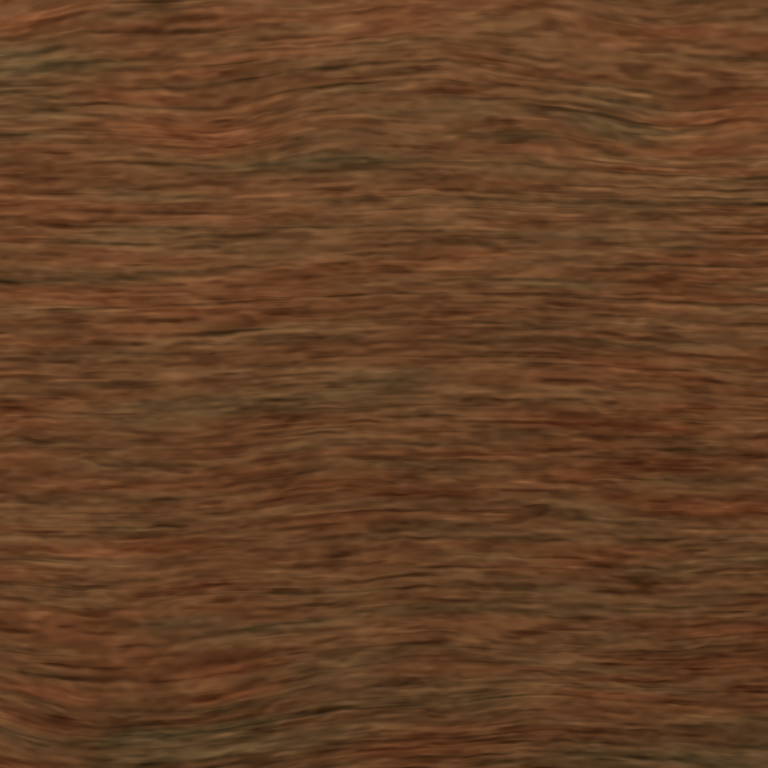
Write a Shadertoy shader that draws this texture.

```glsl
const vec3 BASE_BROWN = vec3(0.366, 0.241, 0.144);
const vec3 TONE_RANGE = vec3(0.165, 0.125, 0.088);
const vec3 RED_SHIFT = vec3(0.016, -0.019, -0.017);
const vec2 BROAD_SCALE = vec2(2.5, 22.0);
const vec2 FIBRE_SCALE = vec2(9.0, 95.0);
const vec2 FINE_SCALE = vec2(26.0, 190.0);
const vec2 GRIT_SCALE = vec2(75.0, 230.0);
const vec2 PORE_SCALE = vec2(17.0, 145.0);
const vec2 PATCH_SCALE = vec2(5.0, 13.0);
const float RING_COUNT = 42.0;
const float RING_WIDTH = 0.0046;
const float RING_DARKNESS = 0.52;
const float PORE_DARKNESS = 0.42;
const float BEND = 0.050;
const float LIGHT_FALLOFF = 0.34;

float hash(vec2 p) {
    vec3 q = fract(vec3(p.xyx) * 0.1031);
    q += dot(q, q.yzx + 33.33);
    return fract((q.x + q.y) * q.z);
}

// Smooth value noise in -1..1
float noise(vec2 p) {
    vec2 cell = floor(p);
    vec2 f = fract(p);
    f = f * f * (3.0 - 2.0 * f);
    float low = mix(hash(cell), hash(cell + vec2(1, 0)), f.x);
    float high = mix(hash(cell + vec2(0, 1)), hash(cell + vec2(1, 1)), f.x);
    return 2.0 * mix(low, high, f.y) - 1.0;
}

// Noise along one row, shifted so that streak ends do not line up
float rowNoise(float x, float row) {
    x += 37.0 * hash(vec2(row, 7.0));
    float f = fract(x);
    f = f * f * (3.0 - 2.0 * f);
    float cell = floor(x);
    return 2.0 * mix(hash(vec2(cell, row)), hash(vec2(cell + 1.0, row)), f) - 1.0;
}

float streaks(vec2 p) {
    float row = floor(p.y);
    float f = fract(p.y);
    f = f * f * (3.0 - 2.0 * f);
    return mix(rowNoise(p.x, row), rowNoise(p.x, row + 1.0), f);
}

// Bends the straight grain, most of all near the upper and lower edges
vec2 bendGrain(vec2 p, float swirl) {
    float wave = noise(p * vec2(2.3, 3.0) + 4.7);
    float ripple = noise(p * vec2(7.0, 12.0) + 21.0);
    float jitter = noise(p * vec2(38.0, 60.0) + 9.0);
    p.y += BEND * mix(0.28, 1.0, swirl) * wave;
    p.y += mix(0.004, 0.012, swirl) * ripple + 0.0013 * jitter;
    return p;
}

// Dark broken growth lines: x is the line, y the pale edge beside it
vec2 growthLines(vec2 p, float count, float width) {
    float v = p.y * count + 0.9 * noise(vec2(p.x * 2.0, p.y * count * 0.45));
    float row = floor(v);
    float offset = (fract(v) - 0.5) / count;
    float presence = smoothstep(-0.4, 0.6, rowNoise(p.x * 5.0, row + count));
    presence *= 0.75 + 0.45 * rowNoise(p.x * 28.0, row + 90.0);
    float varied = width * (0.85 + 0.35 * rowNoise(p.x * 14.0, row + 140.0));
    float dark = 1.0 - smoothstep(0.0, varied, abs(offset));
    float pale = 1.0 - smoothstep(0.0, width, abs(offset + 1.4 * width));
    return vec2(dark, pale) * presence;
}

void mainImage(out vec4 fragColor, in vec2 fragCoord) {
    vec2 p = fragCoord / iResolution.y;
    float swirl = max(smoothstep(0.70, 0.88, p.y), 1.0 - smoothstep(0.06, 0.24, p.y));
    vec2 q = bendGrain(p, swirl);

    // Layers of fibre, from wide bands to short flecks
    float tone = 0.12 * streaks(q * BROAD_SCALE + 3.0);
    tone += 0.24 * streaks(q * FIBRE_SCALE + 11.0);
    tone += 0.36 * streaks(q * FINE_SCALE + 29.0);
    tone += 0.20 * streaks(q * GRIT_SCALE + 71.0);

    // Growth lines are clearest above the middle, with thinner ones between
    float clarity = mix(0.55, 1.0, smoothstep(0.48, 0.66, p.y));
    vec2 lines = clarity * growthLines(q, RING_COUNT, RING_WIDTH);
    lines += 0.55 * growthLines(q + 0.37, RING_COUNT * 1.7, RING_WIDTH * 0.75);
    tone += 0.24 * lines.y - RING_DARKNESS * lines.x;

    // Short dark pores and pale scratches
    float pores = streaks(q * PORE_SCALE + 51.0);
    float scratches = streaks(q * PORE_SCALE * vec2(1.2, 1.1) + 97.0);
    tone -= PORE_DARKNESS * smoothstep(0.35, 0.85, pores);
    tone += 0.32 * smoothstep(0.45, 0.90, scratches);

    // Smoky patches filled with short dark flecks
    float smoke = smoothstep(0.10, 0.80, noise(q * PATCH_SCALE + 15.0));
    smoke *= mix(0.25, 1.0, swirl);
    tone -= smoke * (0.14 + 0.30 * streaks(q * vec2(24.0, 150.0)));

    // Light fades downwards and towards the lower right corner
    tone += LIGHT_FALLOFF * (p.y - 0.46) - 0.14 * p.x * (1.0 - p.y);
    tone += 0.07 * noise(p * 2.6 + 40.0) + 0.12;

    // Reddish and olive fibres
    float redness = 0.50 * noise(q * vec2(4.0, 15.0) + 60.0);
    redness += 0.70 * streaks(q * vec2(8.0, 75.0) + 80.0);
    redness += 0.35 - 0.7 * smoke - 0.6 * lines.x - 0.3 * lines.y;

    vec3 wood = BASE_BROWN + TONE_RANGE * tone + RED_SHIFT * redness;
    fragColor = vec4(clamp(wood, 0.0, 1.0), 1.0);
}
```
